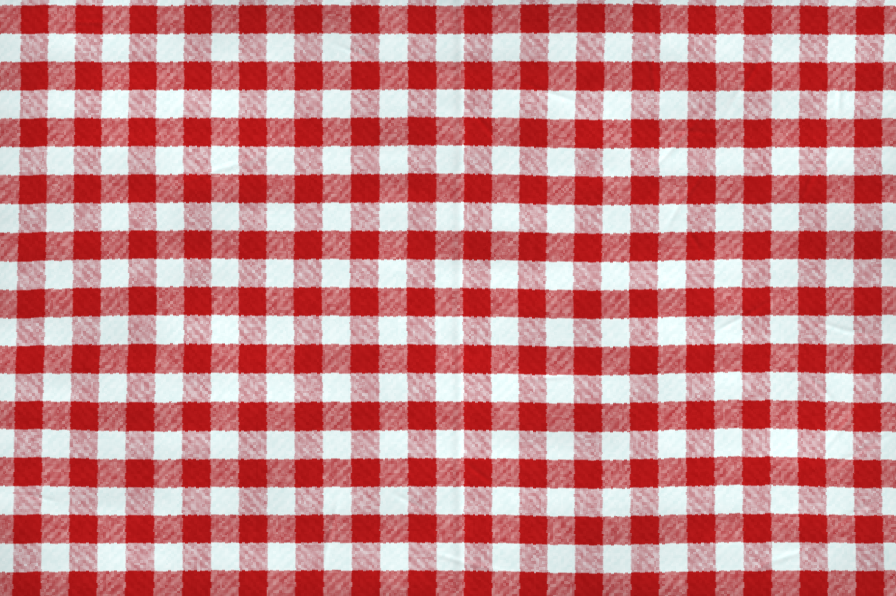
Write a Shadertoy shader that draws this texture.

```glsl
// Red and white gingham cloth: two sets of half-width bands cross, giving
// white, pink, rose and red checks. A noisy twill weave, a soft warp of the
// grid, a centre fold and scattered creases make it look like worn cotton.

float hash(vec2 p) {
    return fract(sin(dot(p, vec2(127.1, 311.7))) * 43758.545);
}

float noise(vec2 p) {
    vec2 i = floor(p), f = fract(p);
    f = f * f * (3.0 - 2.0 * f);
    return mix(mix(hash(i), hash(i + vec2(1, 0)), f.x),
               mix(hash(i + vec2(0, 1)), hash(i + vec2(1, 1)), f.x), f.y);
}

// Band covering half of each unit, starting at whole numbers
float band(float x, float blur) {
    return smoothstep(blur, -blur, abs(fract(x + 0.25) - 0.5) - 0.25);
}

// Signed light and shade across a fold at distance d
float fold(float d, float width) {
    d /= width;
    return d * exp(-d * d);
}

float creases(vec2 p) {
    float shade = 0.0;
    for (int i = 0; i < 26; i++) {
        float k = float(i);
        vec2 centre = vec2(hash(vec2(k, 1.3)) * 1.5, hash(vec2(k, 4.7)));
        float angle = 6.2832 * hash(vec2(k, 8.1));
        vec2 dir = vec2(cos(angle), sin(angle));
        vec2 r = p - centre;
        float along = dot(r, dir);
        float across = dot(r, vec2(-dir.y, dir.x)) + 0.012 * noise(p * 14.0 + k);
        float reach = 0.04 + 0.08 * hash(vec2(k, 2.9));
        shade += fold(across, 0.005) * smoothstep(reach, 0.0, abs(along));
    }
    return shade;
}

void mainImage(out vec4 fragColor, in vec2 fragCoord) {
    vec2 uv = fragCoord / iResolution.xy;
    vec2 p = fragCoord / iResolution.y;

    // Check grid, counted from the top left, gently pulled out of true
    vec2 grid = vec2(uv.x * 16.02, (1.0 - uv.y) * 10.54) - vec2(0.282, 0.104);
    vec2 blur = vec2(16.02, 10.54) / iResolution.xy * 0.7 + 0.008;
    grid.x -= 0.09 * smoothstep(0.35, 0.0, uv.x) * (2.0 * uv.y - 1.0);
    grid += 0.07 * (vec2(noise(p * 4.0), noise(p * 4.0 + 31.0)) - 0.5);

    // Weave: random threads over a twill whose diagonal flips in patches
    vec2 thread = grid * 20.0;
    float slant = mod(floor(grid.x * 2.0), 2.0) * 2.0 - 1.0;
    float twill = sin(1.5708 * (thread.x * slant + thread.y));
    float grain = hash(floor(thread)) - 0.5;
    float weave = 0.7 * grain + 0.22 * twill + 0.5 * (noise(thread * 0.45) - 0.5);

    // Thread edges nudge the borders of the bands
    vec2 ragged = 0.025 * vec2(hash(vec2(floor(thread.y), 3.0)),
                               hash(vec2(floor(thread.x), 7.0))) - 0.0125;
    float column = band(grid.x + ragged.x, blur.x);
    float row = band(grid.y + ragged.y, blur.y);

    // Four check colours
    vec3 white = vec3(0.90, 0.96, 0.96);
    vec3 pink = vec3(0.81, 0.65, 0.67);
    vec3 rose = vec3(0.77, 0.42, 0.43);
    vec3 red = vec3(0.70, 0.09, 0.095);
    vec3 col = mix(mix(white, pink, column), mix(rose, red, column), row);

    // Mixed checks show the weave strongly, plain ones only faintly
    float mixed = abs(column - row);
    col += weave * mix(vec3(0.05, 0.025, 0.025), vec3(0.09, 0.24, 0.23), mixed);

    // Broad unevenness, centre fold, creases and darker margins
    float light = 1.0 + 0.07 * (noise(p * 5.0 + 9.0) - 0.5);
    light += 0.06 * (noise(p * vec2(9.0, 30.0)) - 0.5);
    light += 0.10 * fold(uv.x - 0.515 + 0.003 * noise(vec2(p.y * 9.0, 2.0)), 0.006);
    light += 0.12 * creases(p);
    vec2 edge = abs(uv - 0.5) * 2.0;
    light -= 0.06 * pow(max(edge.x, edge.y), 8.0);

    fragColor = vec4(clamp(col * light, 0.0, 1.0), 1.0);
}
```
